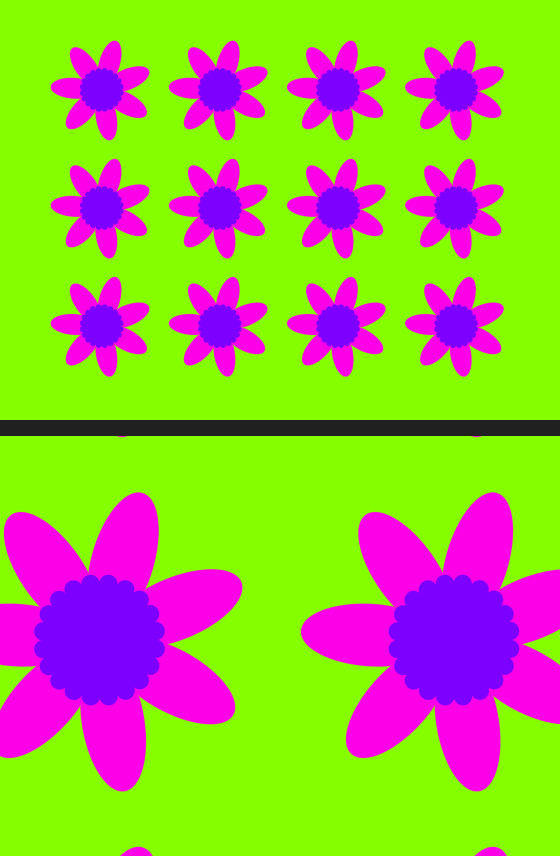
Top, the full canvas; bottom, a detail of the centre.
This pattern is drawn by a Shadertoy shader. Its source:

```glsl
// Grid of seven-petalled magenta flowers with scalloped violet discs on lime.
// Lengths are fractions of the canvas height.
#define GRID vec2(4.0, 3.0)
#define SPACING 0.28125
#define GRID_SHIFT vec2(-0.0026, 0.0047)
#define PETALS 7.0
#define PETAL_TURN 0.389
#define PETAL_MID 0.066
#define PETAL_RADII vec2(0.0556, 0.0248)
#define DISC_RADIUS 0.0469
#define BUMPS 20.0
#define BUMP_TURN 0.16
#define BUMP_RING 0.0451
#define BUMP_RADIUS 0.0073

const float TAU = 6.2831853;
const vec3 LIME = vec3(0.52, 1.0, 0.0);
const vec3 MAGENTA = vec3(0.99, 0.0, 0.91);
const vec3 VIOLET = vec3(0.49, 0.0, 1.0);

// Folds the plane into one of n equal sectors, centred on the x axis
vec2 foldSectors(vec2 p, float n, float turn) {
    float sector = TAU / n;
    float angle = atan(p.y, p.x) - turn;
    angle -= sector * floor(angle / sector + 0.5);
    return length(p) * vec2(cos(angle), sin(angle));
}

// Approximate signed distance to an ellipse
float ellipseDistance(vec2 p, vec2 radii) {
    float k = length(p / radii);
    float slope = length(p / (radii * radii));
    return k * (k - 1.0) / max(slope, 1e-4);
}

float petalsDistance(vec2 p) {
    vec2 q = foldSectors(p, PETALS, PETAL_TURN);
    return ellipseDistance(q - vec2(PETAL_MID, 0.0), PETAL_RADII);
}

// Round core ringed with small round bumps
float discDistance(vec2 p) {
    vec2 q = foldSectors(p, BUMPS, BUMP_TURN);
    float bump = length(q - vec2(BUMP_RING, 0.0)) - BUMP_RADIUS;
    return min(length(p) - DISC_RADIUS, bump);
}

float coverage(float d) {
    float soft = 0.75 / iResolution.y;
    return 1.0 - smoothstep(-soft, soft, d);
}

void mainImage(out vec4 fragColor, in vec2 fragCoord) {
    vec2 p = (fragCoord - 0.5 * iResolution.xy) / iResolution.y - GRID_SHIFT;

    // Nearest flower of the finite grid
    vec2 cell = p / SPACING + 0.5 * (GRID - 1.0);
    vec2 id = clamp(floor(cell + 0.5), vec2(0.0), GRID - 1.0);
    vec2 q = (cell - id) * SPACING;

    // Petals below, disc on top
    vec3 color = mix(LIME, MAGENTA, coverage(petalsDistance(q)));
    color = mix(color, VIOLET, coverage(discDistance(q)));
    fragColor = vec4(color, 1.0);
}
```
